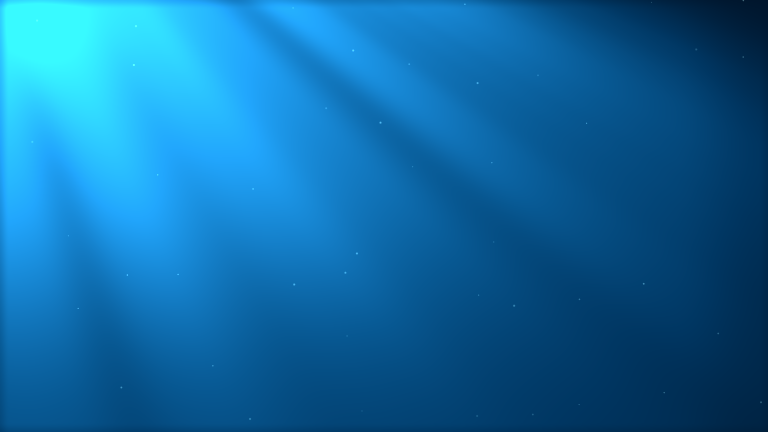
A Shadertoy shader for this background:

```glsl
// Sunbeams slanting down from the upper left through deep blue water, with drifting specks.

// Lengths are in canvas heights, origin at the lower left.
const vec2  GLOW_CENTER  = vec2(0.09, 0.97);
const float GLOW_LEVEL   = 6.8;    // light at the glow, in palette steps
const float GLOW_DECAY   = 1.05;
const vec2  BEAM_ORIGIN  = vec2(-0.176, 1.625);
const float BEAM_FADE    = 0.6;    // beam contrast lost far from the glow
const float RIPPLE_AMOUNT = 0.07;
const float DEEP_LIGHT   = 0.75;   // light kept at the bottom
const float EDGE_WIDTH   = 0.022;
const float EDGE_LIGHT   = 0.80;
const float SPECK_CELL   = 0.13;
const float SPECK_SHARE  = 0.35;
const float SPECK_RADIUS = 0.0042;

// Water colours from unlit to brightest
const int SHADES = 7;
const vec3 WATER[SHADES] = vec3[](
    vec3(0.00, 0.07, 0.15), vec3(0.00, 0.21, 0.38), vec3(0.03, 0.35, 0.58),
    vec3(0.08, 0.50, 0.79), vec3(0.13, 0.65, 0.99), vec3(0.18, 0.80, 1.00),
    vec3(0.22, 0.98, 1.00));

// Beams and shadows: slope from the vertical, half width, strength
const int BEAMS = 7;
const vec3 BEAM[BEAMS] = vec3[](
    vec3(0.30, 0.06, -0.19), vec3(0.45, 0.06, 0.05), vec3(0.59, 0.06, -0.07),
    vec3(0.77, 0.09, 0.10),  vec3(1.16, 0.08, -0.19), vec3(1.33, 0.13, 0.16),
    vec3(1.93, 0.27, 0.30));

float hash(vec2 p) {
    vec3 q = fract(vec3(p.xyx) * 0.1031);
    q += dot(q, q.yzx + 33.33);
    return fract((q.x + q.y) * q.z);
}

// Gradient noise along a line
float gradientNoise(float x) {
    float cell = floor(x), f = fract(x);
    float left = (hash(vec2(cell, 7.0)) * 2.0 - 1.0) * f;
    float right = (hash(vec2(cell + 1.0, 7.0)) * 2.0 - 1.0) * (f - 1.0);
    return mix(left, right, f * f * f * (f * (f * 6.0 - 15.0) + 10.0));
}

vec3 waterColor(float level) {
    vec3 color = WATER[0];
    for (int i = 1; i < SHADES; i++)
        color = mix(color, WATER[i], clamp(level - float(i - 1), 0.0, 1.0));
    return color;
}

float beamLight(float slope) {
    float light = RIPPLE_AMOUNT * gradientNoise(slope * 9.0);
    for (int i = 0; i < BEAMS; i++) {
        float offset = (slope - BEAM[i].x) / BEAM[i].y;
        light += BEAM[i].z * exp(-offset * offset);
    }
    return light;
}

// One soft dot in some of the cells of a grid
float specks(vec2 p) {
    vec2 cell = floor(p / SPECK_CELL);
    vec2 place = 0.15 + 0.7 * vec2(hash(cell + 11.0), hash(cell + 37.0));
    float size = SPECK_RADIUS * mix(0.6, 1.0, hash(cell + 53.0));
    float dist = length(p - (cell + place) * SPECK_CELL);
    float shown = step(hash(cell + 71.0), SPECK_SHARE);
    return shown * mix(0.15, 0.6, hash(cell + 97.0)) * (1.0 - smoothstep(0.0, size, dist));
}

void mainImage(out vec4 fragColor, in vec2 fragCoord) {
    vec2 p = fragCoord / iResolution.y;
    float aspect = iResolution.x / iResolution.y;

    // Glow, shaped by beams that fan out from above the surface
    float reach = length(p - GLOW_CENTER);
    vec2 fromOrigin = p - BEAM_ORIGIN;
    float slope = fromOrigin.x / -fromOrigin.y;
    float contrast = smoothstep(0.05, 0.4, reach) * (1.0 - BEAM_FADE * smoothstep(0.75, 1.6, reach));
    float level = GLOW_LEVEL * exp(-GLOW_DECAY * reach) * (1.0 + beamLight(slope) * contrast);

    // Darkness at depth, beyond the last beam and along the borders
    level *= mix(DEEP_LIGHT, 1.0, smoothstep(0.0, 0.6, p.y));
    level *= 1.0 - 0.85 * smoothstep(1.95, 3.1, slope);
    vec2 border = min(p, vec2(aspect, 1.0) - p);
    vec2 edge = smoothstep(vec2(-0.005), vec2(EDGE_WIDTH), border);
    level *= mix(EDGE_LIGHT, 1.0, edge.x) * mix(EDGE_LIGHT, 1.0, edge.y);
    level *= mix(0.78, 1.0, smoothstep(0.0, 0.22, aspect - p.x));

    vec3 color = waterColor(level);
    color += specks(p) * vec3(0.45, 0.55, 0.5);
    fragColor = vec4(color, 1.0);
}
```
